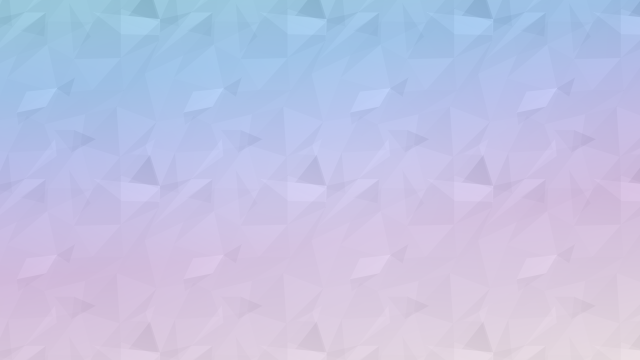
Reproduce this background procedurally as a WebGL 1 fragment shader.

```glsl
precision highp float;
// Pastel diagonal gradient under a repeating tile of faint low-poly facets.

uniform vec2 u_resolution;

#define TILES_PER_HEIGHT 2.16
#define CELLS 5.0
#define JITTER 0.62
#define MESH_CONTRAST 0.026
#define FACET_CONTRAST 1.0
#define DIAGONAL_SHIFT 0.26
#define GLOW_COLOR vec3(0.022, 0.052, 0.035)

float hash(vec2 p) {
  p = fract(p * vec2(0.1731, 0.2379));
  p += dot(p, p.yx + 19.19);
  return fract((p.x + p.y) * p.x * 37.0);
}

// Signed distance to the line a-b, positive on its left.
float side(vec2 p, vec2 a, vec2 b) {
  vec2 d = normalize(b - a);
  return d.x * (p.y - a.y) - d.y * (p.x - a.x);
}

// Shade of one triangle, wrapped to the copy nearest to p.
float facet(vec2 p, vec2 a, vec2 b, vec2 c, float shade) {
  vec2 center = (a + b + c) / 3.0;
  p -= floor(p - center + 0.5);
  float turn = sign(side(c, a, b));
  float inner = min(min(turn * side(p, a, b), turn * side(p, b, c)), turn * side(p, c, a));
  float pixel = TILES_PER_HEIGHT / u_resolution.y;
  float coverage = smoothstep(-0.7 * pixel, 0.7 * pixel, inner);
  float slope = 1.0 + 2.0 * dot(p - center, vec2(0.6, -0.8));
  return shade * slope * coverage;
}

vec2 meshPoint(vec2 id) {
  vec2 key = mod(id, CELLS);
  vec2 offset = vec2(hash(key + 3.1), hash(key + 17.7)) - 0.5;
  return (id + 0.5 + JITTER * offset) / CELLS;
}

// Fine periodic mesh: every jittered cell is split into two triangles.
float mesh(vec2 p) {
  vec2 cell = floor(p * CELLS);
  float sum = 0.0;
  for (int j = -2; j <= 1; j++) {
    for (int i = -2; i <= 1; i++) {
      vec2 id = cell + vec2(float(i), float(j));
      vec2 key = mod(id, CELLS);
      vec2 a = meshPoint(id);
      vec2 b = meshPoint(id + vec2(1.0, 0.0));
      vec2 c = meshPoint(id + vec2(0.0, 1.0));
      vec2 d = meshPoint(id + 1.0);
      sum += facet(p, a, b, c, hash(key + 31.3) - 0.5);
      sum += facet(p, b, d, c, hash(key + 47.9) - 0.5);
    }
  }
  return sum * MESH_CONTRAST;
}

// Larger facets that give the tile its rhythm.
float accents(vec2 p) {
  vec2 hub = vec2(0.96, 1.115);
  vec2 wing = vec2(0.565, 1.075);
  vec2 tip = vec2(1.275, 1.075);
  vec2 peak = vec2(0.90, 0.93);
  vec2 fold = vec2(0.43, 0.915);
  vec2 ridge = vec2(0.445, 0.78);
  vec2 root = vec2(0.10, 0.675);
  vec2 crest = vec2(0.34, 0.53);
  vec2 bend = vec2(0.275, 0.64);
  float s = facet(p, peak, vec2(0.77, 1.095), hub, -0.036);
  s += facet(p, wing, hub, vec2(0.955, 1.21), 0.022);
  s += facet(p, wing, vec2(0.955, 1.21), vec2(0.73, 1.205), 0.022);
  s += facet(p, hub, vec2(1.155, 1.07), vec2(0.96, 1.195), -0.02);
  s += facet(p, vec2(1.15, 1.075), tip, vec2(0.915, 1.355), 0.02);
  s += facet(p, tip, vec2(1.12, 1.185), vec2(1.265, 1.22), -0.018);
  s += facet(p, ridge, vec2(0.575, 0.835), fold, -0.03);
  s += facet(p, vec2(0.325, 0.78), ridge, fold, -0.015);
  s += facet(p, vec2(1.33, 0.835), vec2(1.15, 1.07), vec2(1.34, 0.935), 0.018);
  s += facet(p, vec2(0.415, 1.02), vec2(0.44, 1.32), vec2(0.545, 1.22), -0.014);
  s += facet(p, root, vec2(0.16, 0.55), crest, 0.026);
  s += facet(p, root, crest, bend, 0.03);
  s += facet(p, crest, vec2(0.45, 0.465), vec2(0.415, 0.58), -0.025);
  s += facet(p, vec2(0.93, 0.835), vec2(0.78, 0.925), peak, 0.013);
  s += facet(p, root, bend, vec2(0.11, 0.75), -0.018);
  return s * FACET_CONTRAST;
}

// Teal, blue, periwinkle, lavender, mauve, pink and pale rose.
vec3 pastelRamp(float t) {
  vec3 c = mix(vec3(0.596, 0.776, 0.855), vec3(0.612, 0.745, 0.894), smoothstep(0.0, 0.25, t));
  c = mix(c, vec3(0.706, 0.729, 0.902), clamp((t - 0.25) / 0.20, 0.0, 1.0));
  c = mix(c, vec3(0.769, 0.729, 0.886), clamp((t - 0.45) / 0.15, 0.0, 1.0));
  c = mix(c, vec3(0.812, 0.722, 0.855), clamp((t - 0.60) / 0.18, 0.0, 1.0));
  c = mix(c, vec3(0.847, 0.776, 0.863), clamp((t - 0.78) / 0.22, 0.0, 1.0));
  return mix(c, vec3(0.894, 0.847, 0.871), clamp((t - 1.0) / 0.25, 0.0, 1.0));
}

void main() {
  vec2 uv = gl_FragCoord.xy / u_resolution;
  uv.y = 1.0 - uv.y;
  vec2 tile = uv * vec2(u_resolution.x / u_resolution.y, 1.0) * TILES_PER_HEIGHT;

  vec3 color = pastelRamp(uv.y + DIAGONAL_SHIFT * pow(uv.x, 1.3));
  vec2 fromGlow = (uv - vec2(0.52, 0.52)) / vec2(0.36, 0.40);
  color += GLOW_COLOR * exp(-dot(fromGlow, fromGlow));

  float relief = mesh(tile) + accents(tile);
  color += relief * mix(1.4, 0.8, uv.y);
  gl_FragColor = vec4(color, 1.0);
}
```
